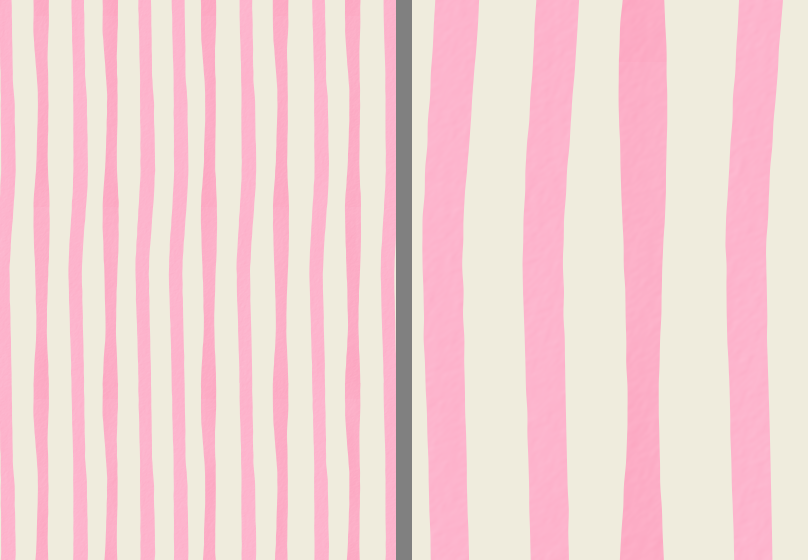
Left: the whole. Right: its middle third, enlarged.
Write a Shadertoy shader that draws this pattern.

```glsl
float hash(vec2 p) {
    p = fract(p * vec2(0.1031, 0.1137));
    p += dot(p, p.yx + 33.33);
    return fract((p.x + p.y) * p.x * 7.31);
}

float noise(vec2 p) {
    vec2 i = floor(p), f = fract(p);
    f = f * f * (3.0 - 2.0 * f);
    return mix(mix(hash(i), hash(i + vec2(1, 0)), f.x),
               mix(hash(i + vec2(0, 1)), hash(i + vec2(1, 1)), f.x), f.y);
}

// Height of the rough paper surface
float paper(vec2 p) {
    return 0.6 * noise(p * vec2(0.28, 0.2)) + 0.4 * noise(p.yx * 0.5 + p * 0.15);
}

// Slightly rounded ramp from 0 at a to 1 at b
float ramp(float a, float b, float y) {
    float t = clamp((y - a) / (b - a), 0.0, 1.0);
    return mix(t, t * t * (3.0 - 2.0 * t), 0.5);
}

// Left and right edge of the leaning, pale stripe
vec2 paleEdges(float y) {
    float left = 2.5 * ramp(0.0, 120.0, y) + 0.5 * ramp(120.0, 240.0, y)
               - 7.0 * ramp(233.0, 368.0, y) + 4.0 * ramp(368.0, 525.0, y);
    float right = 17.5 + 1.5 * ramp(0.0, 105.0, y) + 2.5 * ramp(105.0, 140.0, y)
                + 1.5 * ramp(140.0, 240.0, y) - 8.5 * ramp(233.0, 372.0, y)
                + 3.0 * ramp(372.0, 525.0, y);
    return vec2(left, right);
}

// Left and right edge of the swelling, deep stripe
vec2 deepEdges(float y) {
    float left = 6.0 * ramp(40.0, 130.0, y) - 2.0 * ramp(150.0, 225.0, y)
               - 4.0 * ramp(220.0, 283.0, y) + 3.0 * ramp(305.0, 400.0, y)
               + ramp(400.0, 440.0, y) - 4.0 * ramp(450.0, 525.0, y);
    float right = 21.0 - 1.5 * ramp(30.0, 70.0, y) + ramp(80.0, 130.0, y)
                - ramp(150.0, 225.0, y) + 2.5 * ramp(222.0, 283.0, y)
                - 3.5 * ramp(320.0, 430.0, y) + 2.5 * ramp(455.0, 525.0, y);
    return vec2(left, right);
}

void mainImage(out vec4 fragColor, in vec2 fragCoord) {
    // Canvas of 544 by 768 units, y running down
    vec2 uv = fragCoord / iResolution.xy;
    vec2 p = vec2(uv.x, 1.0 - uv.y) * vec2(544.0, 768.0);
    float unitsPerPixel = 544.0 / iResolution.x;
    float y = mod(p.y, 525.0);
    vec2 pale = paleEdges(y), deep = deepEdges(y);

    // Embossed grain and soft pigment clouds
    float grain = paper(p) - paper(p + vec2(1.2, 1.0));
    float cloud = noise(p * vec2(0.05, 0.018)) - 0.5;
    float wash = fract((y - 22.0) / 262.5) - 0.5;
    vec3 relief = vec3(0.006, 0.035, 0.026) * grain;

    vec3 paleInk = vec3(0.992, 0.706, 0.802) + relief + vec3(0.0, 0.012, 0.01) * cloud;
    vec3 deepInk = vec3(0.99, 0.678, 0.776) + relief
                 + vec3(0.0, 0.03, 0.022) * cloud - vec3(0.0, 0.012, 0.01) * wash;

    // Left starts of the unevenly spaced stripes
    float starts[12] = float[12](-1.5, 46.0, 98.0, 141.0, 190.0, 236.0,
                                 276.0, 329.0, 375.0, 429.0, 474.0, 527.0);
    vec3 color = vec3(0.937, 0.925, 0.867);
    for (int i = 0; i < 12; i++) {
        bool isDeep = ((0x54A >> i) & 1) == 1;
        vec2 edges = starts[i] + (isDeep ? deep : pale);
        edges += 0.5 * vec2(noise(vec2(i, y * 0.09)), noise(vec2(i + 20, y * 0.09))) - 0.25;
        float inside = min(p.x - edges.x, edges.y - p.x);
        float cover = clamp(inside / unitsPerPixel + 0.5, 0.0, 1.0);
        color = mix(color, isDeep ? deepInk : paleInk, cover);
    }
    fragColor = vec4(color, 1.0);
}
```
